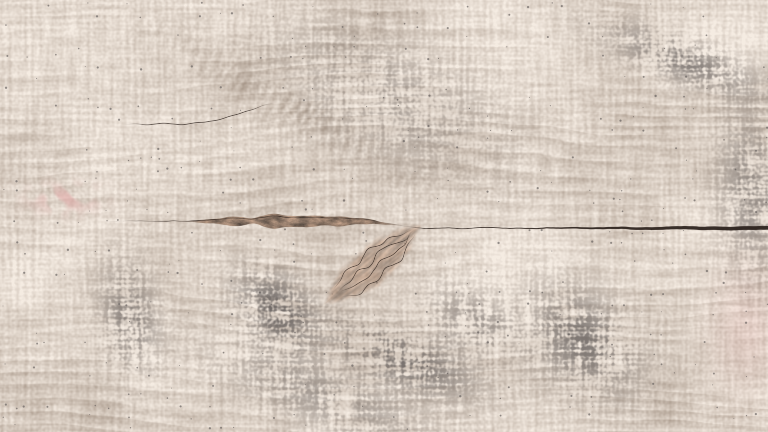
Give the GLSL for this texture, as a Shadertoy shader.

```glsl
#define PALE vec3(0.91, 0.87, 0.83)
#define SHADE vec3(0.33, 0.36, 0.38)
#define STAIN vec3(0.37, 0.35, 0.345)
#define CAVITY vec3(0.52, 0.42, 0.35)
#define CRACK vec3(0.16, 0.12, 0.10)
#define PINK vec3(0.87, 0.66, 0.65)
#define RING_COUNT 32.0
#define RING_DEPTH 0.26
#define WEAVE_DEPTH 0.30
#define STAIN_DEPTH 0.85
#define SPECK_CELLS 42.0
#define KNOT vec2(0.86, 0.385)

float hash(vec2 p) {
    vec3 q = fract(p.xyx * 0.1031);
    q += dot(q, q.yzx + 33.33);
    return fract((q.x + q.y) * q.z);
}

vec2 gradient(vec2 cell) {
    float a = 6.2832 * hash(cell);
    return vec2(cos(a), sin(a));
}

float noise(vec2 p) {
    p += 71.0;
    vec2 i = floor(p), f = p - i, o = vec2(1, 0);
    vec2 u = f * f * f * (f * (f * 6.0 - 15.0) + 10.0);
    float low = mix(dot(gradient(i), f), dot(gradient(i + o), f - o), u.x);
    float high = mix(dot(gradient(i + o.yx), f - o.yx), dot(gradient(i + 1.0), f - 1.0), u.x);
    return mix(low, high, u.y) * 1.4;
}

float fbm(vec2 p) {
    float sum = 0.0, amp = 0.5;
    for (int i = 0; i < 4; i++) {
        sum += amp * noise(p);
        p = mat2(1.6, 1.2, -1.2, 1.6) * p + 7.3;
        amp *= 0.5;
    }
    return sum;
}

vec2 rotate(vec2 p, float a) {
    return vec2(cos(a) * p.x + sin(a) * p.y, cos(a) * p.y - sin(a) * p.x);
}

float blot(vec2 q, vec2 radius) {
    q /= radius;
    return exp(-dot(q, q));
}

// Soft-edged stroke around the line d = 0
float slit(float d, float halfWidth) {
    float edge = max(0.0012, 0.65 / iResolution.y);
    return 1.0 - smoothstep(halfWidth - edge, halfWidth + edge, abs(d));
}

// 1 between a and b, with ends fading over the given length
float span(float x, float a, float b, float fade) {
    return smoothstep(a, a + fade, x) * (1.0 - smoothstep(b - fade, b, x));
}

// Growth rings, pushed apart above and below the knot
float rings(vec2 p) {
    float d = p.y - 0.48;
    float lift = 0.09 * exp(-pow((p.x - KNOT.x) / 0.32, 2.0));
    d -= lift * d / sqrt(d * d + 0.012) * exp(-2.0 * abs(d));
    d += 0.05 * fbm(p * vec2(1.2, 2.5)) + 0.003 * noise(p * vec2(9, 22));
    float f = fract(d * RING_COUNT + 0.6 * noise(vec2(p.x, d * 9.0)));
    return smoothstep(0.0, 0.8, f) * (1.0 - smoothstep(0.84, 1.0, f));
}

// Grey weathering patches
float stains(vec2 p) {
    vec4 patches[9] = vec4[9](
        vec4(0.64, 0.28, 0.08, 0.08), vec4(0.93, 0.17, 0.14, 0.06),
        vec4(1.35, 0.21, 0.11, 0.10), vec4(1.58, 0.86, 0.15, 0.05),
        vec4(0.30, 0.26, 0.06, 0.11), vec4(1.74, 0.55, 0.07, 0.16),
        vec4(1.10, 0.25, 0.10, 0.07), vec4(0.75, 0.08, 0.22, 0.07),
        vec4(0.90, 0.77, 0.22, 0.12));
    float sum = 0.0;
    for (int i = 0; i < 9; i++) {
        vec2 q = p - patches[i].xy;
        q.y += 0.35 * q.x;
        sum += blot(q, patches[i].zw) * (1.0 - 0.08 * float(i));
    }
    return min(sum, 1.0);
}

float specks(vec2 p) {
    vec2 g = p * SPECK_CELLS, cell = floor(g);
    vec2 centre = 0.25 + 0.5 * vec2(hash(cell + 3.1), hash(cell + 8.7));
    float radius = 0.03 + 0.08 * hash(cell + 5.3);
    float edge = 0.7 * SPECK_CELLS / iResolution.y;
    float dotMask = 1.0 - smoothstep(radius - edge, radius + edge, length(fract(g) - centre));
    return dotMask * step(0.88, hash(cell));
}

void mainImage(out vec4 fragColor, in vec2 fragCoord) {
    vec2 p = fragCoord / iResolution.y;
    float mottle = fbm(p * vec2(3, 4) + 4.0);
    float upright = noise(p * vec2(110, 9)), level = noise(p * vec2(10, 120));
    float weave = 0.5 * (upright + level) + 0.45 * noise(p * 130.0);

    // Bare wood: rings, mottling, saw marks
    float shade = 0.06 + 0.28 * mottle + WEAVE_DEPTH * weave;
    shade += RING_DEPTH * rings(p) * smoothstep(-0.4, 0.4, fbm(p * vec2(2, 5) + 19.0));
    shade += 0.025 * sin(p.x * 349.0 + 2.0 * noise(p * 5.0));
    vec2 band = rotate(p - vec2(0.67, 0.745), -0.52);
    float ripple = 0.6 + 0.4 * sin(band.x * 260.0 + 5.0 * noise(p * 9.0));
    shade += 0.38 * blot(band, vec2(0.36, 0.05)) * ripple * (0.7 + fbm(p * 14.0));
    vec3 col = PALE - SHADE * max(shade, -0.15);

    // Stains
    float worn = smoothstep(-0.4, 0.5, weave + 0.9 * fbm(p * vec2(9, 7)));
    col = mix(col, STAIN, STAIN_DEPTH * stains(p) * worn);
    float pink = blot(p - vec2(0.15, 0.54), vec2(0.07, 0.03)) * smoothstep(-0.3, 0.3, noise(p * 28.0));
    pink += 0.35 * blot(p - vec2(1.73, 0.24), vec2(0.08, 0.13));
    col = mix(col, PINK, 0.65 * pink);
    col = mix(col, STAIN, 0.65 * specks(p));

    // Knot with its curved splits
    vec2 k = rotate(p - KNOT, 0.684);
    float bow = 1.0 - pow(k.x / 0.14, 2.0), rough = fbm(p * 22.0);
    float lens = smoothstep(-0.01, 0.012, 0.042 * bow - abs(k.y) + 0.015 * rough);
    float fibre = noise(k * vec2(16, 130));
    col = mix(col, CAVITY * (1.2 + 0.5 * fibre), 0.55 * lens);
    for (int i = 0; i < 4; i++) {
        float path = (float(i) - 1.6) * 0.021 * bow + 0.012 * noise(vec2(k.x * 24.0, float(i) * 5.3));
        float reach = span(k.x, -0.13 + 0.03 * hash(vec2(i, 2)), 0.13, 0.05);
        col = mix(col, CRACK, 0.75 * reach * slit(k.y - path, 0.0008));
    }

    // Long split: brown cavity at left, dark opening at right
    float wobble = 0.005 * fbm(vec2(p.x * 11.0, 2.0));
    float d = p.y - mix(0.488, 0.472, smoothstep(0.82, 1.0, p.x)) - wobble;
    float gap = 0.013 * span(p.x, 0.40, 0.95, 0.22) * (1.0 + 0.8 * noise(vec2(p.x * 18.0, 6.0)));
    float hollow = slit(d, gap) * span(p.x, 0.4, 0.95, 0.08);
    col = mix(col, CAVITY * (1.0 + 0.9 * fbm(p * vec2(35, 70))), 0.85 * hollow);
    float rim = slit(d - gap * 0.7, 0.0008) * span(p.x, 0.22, 0.98, 0.2);
    col = mix(col, CRACK, rim * (0.6 + 0.5 * noise(vec2(p.x * 30.0, 1.0))));
    float opening = slit(d, 0.0008 + 0.0035 * smoothstep(1.1, 1.75, p.x));
    col = mix(col, CRACK, 0.92 * opening * smoothstep(0.93, 1.0, p.x));

    // Short upper split, rising at its right end
    float rise = 0.713 + 0.06 * pow(smoothstep(0.4, 0.7, p.x), 1.4) + 0.004 * noise(vec2(p.x * 25.0, 9.0));
    col = mix(col, CRACK, 0.8 * span(p.x, 0.28, 0.64, 0.08) * slit(p.y - rise, 0.0008));

    fragColor = vec4(clamp(col, 0.0, 1.0), 1.0);
}
```
